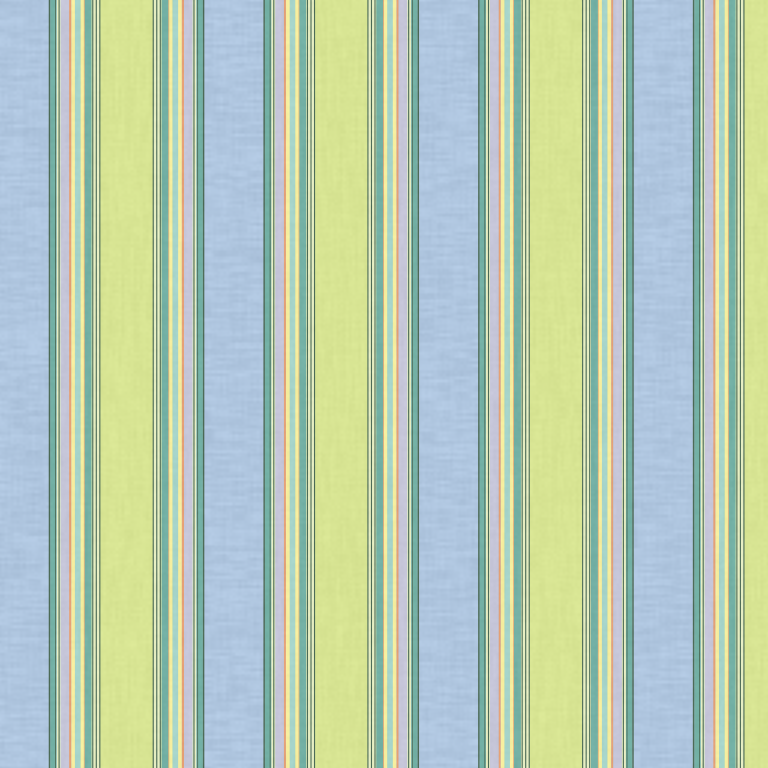
Write a Shadertoy shader that draws this pattern.

```glsl
const float THREADS = 1152.0;      // threads across the canvas
const float PERIOD = 322.05;       // threads in one full repeat
const float GREEN_CENTER = 189.8;  // mirror axis of the first green band

const vec3 BLUE = vec3(0.686, 0.775, 0.875);
const vec3 GREEN = vec3(0.845, 0.895, 0.575);
const vec3 TEAL = vec3(0.45, 0.69, 0.645);
const vec3 AQUA = vec3(0.65, 0.83, 0.79);
const vec3 YELLOW = vec3(0.96, 0.93, 0.62);
const vec3 ORANGE = vec3(0.90, 0.63, 0.46);
const vec3 LAVENDER = vec3(0.775, 0.775, 0.85);
const vec3 PALE = vec3(0.90, 0.93, 0.76);
const vec3 DARK = vec3(0.30, 0.42, 0.34);

float hash(vec2 p) {
    vec3 q = fract(p.xyx * vec3(0.1031, 0.1030, 0.0973));
    q += dot(q, q.yzx + 33.33);
    return fract((q.x + q.y) * q.z);
}

float valueNoise(vec2 p) {
    vec2 cell = floor(p), f = fract(p);
    f = f * f * (3.0 - 2.0 * f);
    float low = mix(hash(cell), hash(cell + vec2(1, 0)), f.x);
    float high = mix(hash(cell + vec2(0, 1)), hash(cell + vec2(1, 1)), f.x);
    return mix(low, high, f.y);
}

// Share of a pixel of width px, centered on d, that lies between two edges
float coverage(float d, float from, float to, float px) {
    float overlap = min(to, d + 0.5 * px) - max(from, d - 0.5 * px);
    return clamp(overlap / px, 0.0, 1.0);
}

vec3 stripe(vec3 base, vec3 color, float d, float from, float to, float px) {
    return mix(base, color, coverage(d, from, to, px));
}

// Half of the mirrored repeat, d threads away from the green center
vec3 stripeColor(float d, float px) {
    vec3 c = mix(GREEN, BLUE, coverage(d, 78.0, PERIOD, px));

    // Pinstripes beside the green band
    c = stripe(c, PALE, d, 40.0, 52.5, px);
    for (int i = 0; i < 3; i++) {
        float edge = 39.2 + 5.3 * float(i);
        c = stripe(c, DARK, d, edge, edge + 1.7, px);
    }

    // Bright core
    c = stripe(c, TEAL, d, 52.5, 63.0, px);
    c = stripe(c, ORANGE, d, 63.0, 64.2, px);
    c = stripe(c, YELLOW, d, 64.2, 69.0, px);
    c = stripe(c, AQUA, d, 69.0, 77.5, px);
    c = stripe(c, YELLOW, d, 77.5, 83.0, px);
    c = stripe(c, ORANGE, d, 83.0, 86.2, px);
    c = stripe(c, LAVENDER, d, 86.2, 99.0, px);

    // Trim beside the blue band
    c = stripe(c, PALE, d, 99.0, 105.0, px);
    c = stripe(c, DARK, d, 100.3, 102.0, px);
    c = stripe(c, TEAL, d, 105.0, 114.5, px);
    c = stripe(c, DARK, d, 106.0, 107.3, px);
    return stripe(c, DARK, d, 114.5, 116.7, px);
}

// Fine woven grain: crosswise on blue, lengthwise elsewhere
float weave(vec2 uv, float blueness) {
    float crosswise = valueNoise(uv * vec2(45.0, 250.0)) - 0.5;
    float lengthwise = valueNoise(uv * vec2(250.0, 30.0) + 71.0) - 0.5;
    float grain = valueNoise(uv * 256.0 + 19.0) - 0.5;
    return crosswise * mix(0.012, 0.045, blueness)
         + lengthwise * mix(0.022, 0.018, blueness) + grain * 0.015;
}

void mainImage(out vec4 fragColor, in vec2 fragCoord) {
    vec2 uv = fragCoord / iResolution.y;
    float px = THREADS / iResolution.y;

    // Mirror each repeat around its green center
    float phase = (uv.x * THREADS - GREEN_CENTER) / PERIOD;
    float d = abs(fract(phase + 0.5) - 0.5) * PERIOD;

    vec3 color = stripeColor(d, px);
    color += weave(uv, coverage(d, 117.0, PERIOD, px));
    fragColor = vec4(clamp(color, 0.0, 1.0), 1.0);
}
```
